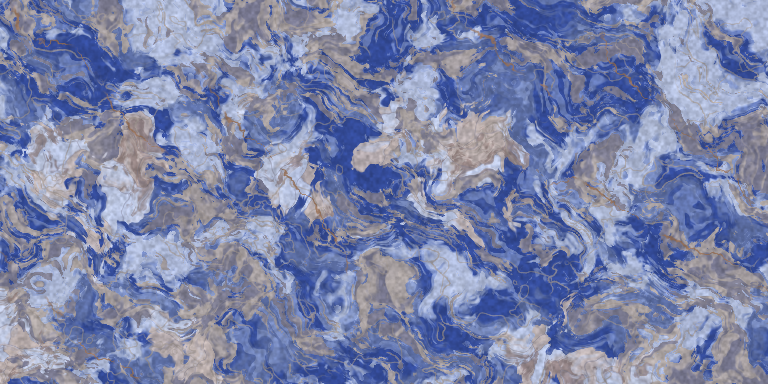
This texture is drawn by a Shadertoy shader. Its source:

```glsl
// Polished blue sodalite marble with tan crusts, pale clouds, cream nodules and rust veins.
#define FLOW_ANGLE -0.58
#define WARP 0.20
#define DEEP_BLUE vec3(0.20, 0.29, 0.59)
#define MID_BLUE vec3(0.36, 0.43, 0.64)
#define PALE_BLUE vec3(0.53, 0.60, 0.79)
#define ICE vec3(0.73, 0.77, 0.87)
#define TAUPE vec3(0.48, 0.47, 0.54)
#define SAND vec3(0.68, 0.64, 0.62)
#define CREAM vec3(0.74, 0.69, 0.68)
#define BROWN vec3(0.52, 0.44, 0.43)
#define RUST vec3(0.58, 0.43, 0.33)
#define GRAIN 0.26

float hash(vec2 c) {
    vec3 h = fract(c.xyx * 0.1031);
    h += dot(h, h.yzx + 33.33);
    return fract((h.x + h.y) * h.z);
}

float noise(vec2 p) {
    vec2 i = floor(p), f = fract(p);
    f = f * f * f * (f * (f * 6.0 - 15.0) + 10.0);
    return mix(mix(hash(i), hash(i + vec2(1, 0)), f.x),
               mix(hash(i + vec2(0, 1)), hash(i + vec2(1, 1)), f.x), f.y);
}

float fbm(vec2 p, int octaves, float gain) {
    float sum = 0.0, total = 0.0, amp = 1.0;
    for (int i = 0; i < octaves; i++) {
        sum += amp * noise(p);
        total += amp;
        amp *= gain;
        p = mat2(1.6, 1.2, -1.2, 1.6) * p + 17.3;
    }
    return sum / total;
}

mat2 turn(float a) { return mat2(cos(a), -sin(a), sin(a), cos(a)); }

// Nearest distance, gap to the second nearest, and a random value per cell.
vec3 cells(vec2 p) {
    vec2 base = floor(p);
    vec3 best = vec3(9.0, 9.0, 0.0);
    for (int k = 0; k < 9; k++) {
        vec2 c = base + vec2(k % 3 - 1, k / 3 - 1);
        float d = length(c + vec2(hash(c), hash(c + 57.0)) - p);
        if (d < best.x) best = vec3(d, best.x, hash(c + 91.0));
        else best.y = min(best.y, d);
    }
    return vec3(best.x, best.y - best.x, best.z);
}

// Thin line along the middle level of a field; width is in canvas heights.
float contour(float field, float width) {
    float slope = length(vec2(dFdx(field), dFdy(field))) * iResolution.y;
    float d = abs(field - 0.5) / max(slope, 0.8);
    return 1.0 - smoothstep(0.3 * width, width + 0.5 / iResolution.y, d);
}

// Signed depth inside the large scattered nodules.
float nodules(vec2 p, float ragged) {
    float depth = -1.0;
    for (int i = 0; i < 6; i++) {
        vec2 center = fract(vec2(0.14, 0.50) + float(i) * vec2(0.62, 0.52)) * vec2(2, 1);
        float radius = i % 3 == 2 ? 0.06 : 0.15;
        vec2 d = turn(FLOW_ANGLE) * (p - center) * vec2(0.85, 1.15);
        depth = max(depth, radius - length(d) + 0.55 * (ragged - 0.5));
    }
    return depth;
}

// Long wandering veins that follow the flow, break up and fade at their ends.
float rustVeins(vec2 p) {
    float ink = 0.0;
    for (int i = 0; i < 6; i++) {
        float n = float(i);
        vec2 start = fract(vec2(0.10, 0.82) + n * vec2(0.755, 0.57)) * vec2(2, 1);
        vec2 d = turn(FLOW_ANGLE + 0.15 - 0.5 * hash(vec2(n, 4.0))) * (p - start);
        float wander = 0.15 * (fbm(vec2(d.x * 6.0, n * 9.0 + d.y * 5.0), 6, 0.6) - 0.5);
        float width = 0.005 * pow(noise(vec2(d.x * 18.0, n * 7.0)), 2.0) + 0.0006;
        float line = 1.0 - smoothstep(0.3 * width, width + 0.002, abs(d.y + wander));
        line *= smoothstep(0.2, 0.5, noise(vec2(d.x * 25.0, n * 5.0 + 3.0)));
        ink = max(ink, line * (1.0 - smoothstep(0.2, 0.45, abs(d.x))));
    }
    return ink;
}

void mainImage(out vec4 fragColor, in vec2 fragCoord) {
    vec2 p = fragCoord / iResolution.y;
    vec2 swirl = vec2(fbm(p * 6.0 + 3.0, 4, 0.5), fbm(p * 6.0 + 41.0, 4, 0.5)) - 0.5;
    vec2 q = p + WARP * swirl;
    vec2 flow = turn(FLOW_ANGLE) * q * vec2(0.50, 1.15);
    float grit = noise(p * 120.0) - 0.5;
    float region = noise(p * 3.2 + 8.0) - 0.5;

    // Blue body with pale flecks
    float body = fbm(flow * 11.0 + 20.0, 5, 0.65);
    vec3 color = mix(DEEP_BLUE, MID_BLUE, smoothstep(0.46, 0.62, body));
    float fleck = fbm(flow * 30.0 + 310.0, 3, 0.8) + 0.10 * (body - 0.5);
    color = mix(color, PALE_BLUE, 0.6 * smoothstep(0.58, 0.68, fleck));

    // Pale clouds with lumpy, banded interiors
    float cloud = fbm(q * 8.0 + 60.0, 5, 0.64) - 0.14 * region;
    vec3 lump = cells(q * 24.0 + 5.0 * swirl);
    float cloudMask = smoothstep(0.515, 0.575, cloud + 0.07 * (lump.z - 0.5));
    float ice = smoothstep(0.55, 0.63, cloud + 0.12 * (lump.z - 0.5));
    color = mix(color, mix(PALE_BLUE, ICE, ice), 0.88 * cloudMask);

    // Grainy tan crusts with pale rims
    float crust = fbm(flow * 14.0 + 130.0, 5, 0.74) + 0.13 * region + 0.06 * grit;
    float rim = 1.0 - smoothstep(0.0, 0.02, abs(crust - 0.53));
    color = mix(color, PALE_BLUE, 0.45 * rim);
    float tone = fbm(q * 28.0 + 9.0, 3, 0.75);
    float crustMask = smoothstep(0.54, 0.565, crust);
    color = mix(color, mix(TAUPE, SAND, smoothstep(0.42, 0.64, tone)), 0.9 * crustMask);

    // Cream nodules broken into soft facets
    float depth = nodules(p, fbm(q * 8.0 + 77.0, 5, 0.66));
    vec3 facet = cells(q * 15.0 + 30.0);
    float frost = smoothstep(0.42, 0.60, 0.65 * fbm(q * 12.0 + 15.0, 5, 0.62) + 0.35 * facet.z);
    vec3 stone = mix(CREAM, ICE * 1.03, frost);
    stone = mix(stone, BROWN, 0.7 * smoothstep(0.54, 0.66, fbm(q * 13.0 + 99.0, 5, 0.72)));
    stone = mix(stone, TAUPE, 0.4 * (1.0 - smoothstep(0.0, 0.08, facet.y)));
    color = mix(color, stone, 0.92 * smoothstep(0.0, 0.02, depth));

    // Fine crack network and rust veins
    float cracks = contour(fbm(flow * 9.0 + 210.0, 4, 0.55), 0.0022);
    cracks = max(cracks, 0.8 * contour(fbm(p * 8.0 + 250.0, 4, 0.5), 0.0016));
    color = mix(color, SAND * 0.92, 0.7 * cracks * smoothstep(0.3, 0.55, noise(p * 11.0 + 2.0)));
    color = mix(color, RUST, 0.85 * rustVeins(p));

    // Mineral grain
    color *= 1.0 + GRAIN * (0.7 * grit + fbm(p * 50.0 + 5.0, 3, 0.8) - 0.5);
    fragColor = vec4(clamp(color, 0.0, 1.0), 1.0);
}
```
